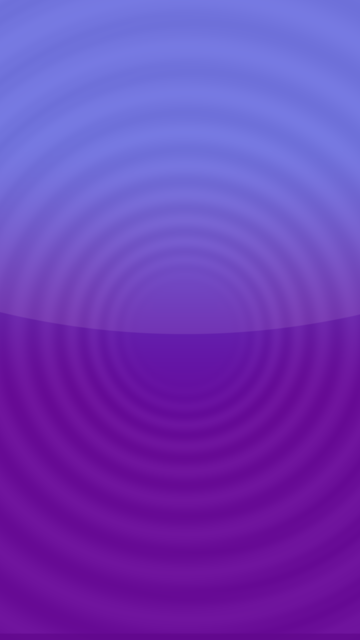
A WebGL 1 fragment shader for this background:

```glsl
precision highp float;

uniform vec2 u_resolution;

const float TAU = 6.28318;

// Rings whose spacing widens with distance from the centre
float ripple(float radius) {
    return cos(TAU * (6.67 * log(radius + 0.065) + 0.47));
}

// Fine slanted streaks from an off-centre set of circles
float streaks(vec2 p, float radius) {
    float lines = cos(TAU * 52.0 * length(p - vec2(0.035, -0.025)));
    float patches = 0.5 + 0.5 * cos(2.0 * atan(p.y, p.x) + 1.2);
    return lines * patches * smoothstep(0.2, 0.42, radius);
}

void main() {
    vec2 uv = gl_FragCoord.xy / u_resolution;
    float pixel = 1.0 / u_resolution.y;
    vec2 p = (gl_FragCoord.xy - vec2(0.514, 0.479) * u_resolution) * pixel;
    float radius = length(p);

    // Violet to periwinkle backdrop, bluer near the centre
    vec3 violet = vec3(0.42, 0.058, 0.6);
    vec3 periwinkle = vec3(0.39, 0.4, 0.855);
    vec3 color = mix(violet, periwinkle, smoothstep(0.36, 0.8, uv.y));
    color += vec3(-0.025, 0.0, 0.03) * (1.0 - smoothstep(0.05, 0.2, radius));

    // Concentric relief, leaving a flat disc in the middle
    float ring = ripple(radius);
    float relief = 0.018 * ring * smoothstep(0.06, 0.15, radius);
    relief += 0.005 * streaks(p, radius) * (0.65 - 0.35 * ring);
    color += relief * vec3(1.0, 1.1, 1.0);

    // Pale glass sheen above a wide arc
    float arc = length(p - vec2(0.0, 1.233)) - 1.234;
    float sheen = 1.0 - smoothstep(-pixel, pixel, arc);
    color = mix(color, vec3(1.0), 0.095 * sheen);

    // Dark strip along the lower edge
    float strip = 1.0 - smoothstep(0.01 - pixel, 0.01 + pixel, uv.y);
    color = mix(color, vec3(0.38, 0.03, 0.55), 0.8 * strip);

    gl_FragColor = vec4(clamp(color, 0.0, 1.0), 1.0);
}
```
